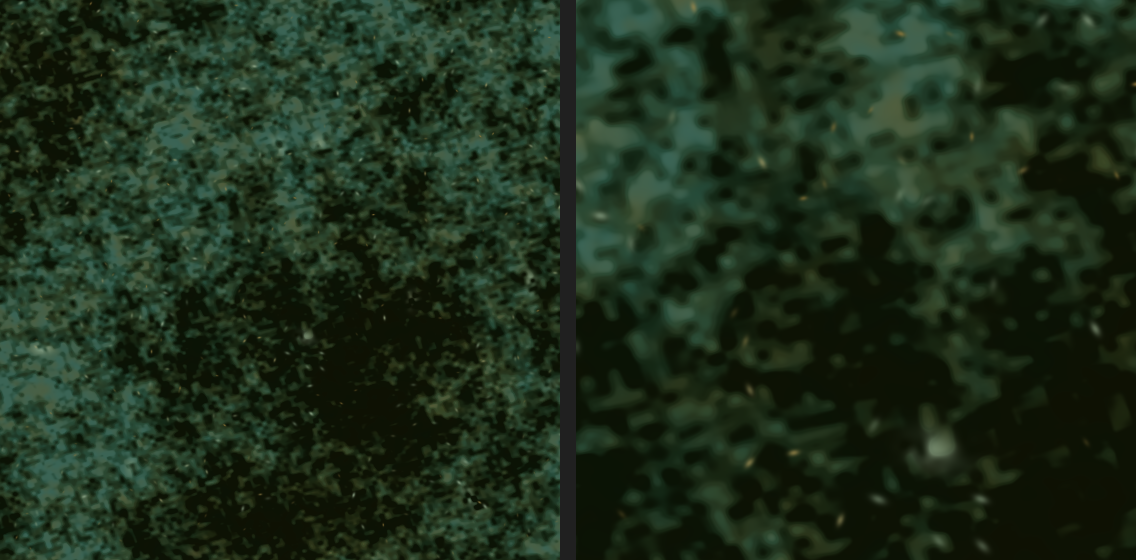
Left, the full canvas; right, a detail of the centre.
Write a WebGL 2 fragment shader that draws this texture.

```glsl
#version 300 es
precision highp float;
// Dark mossy stone: rotated layers of value noise add up to one tone value,
// which is spread evenly and read through a five-step green ramp.
// Broad stains darken and warm it; cellular specks add pale mineral glints.

uniform vec2 u_resolution;
out vec4 outColor;

const vec3 PEAT   = vec3(0.045, 0.072, 0.018);
const vec3 MOSS   = vec3(0.090, 0.148, 0.070);
const vec3 LEAF   = vec3(0.145, 0.212, 0.122);
const vec3 JADE   = vec3(0.182, 0.282, 0.182);
const vec3 LICHEN = vec3(0.285, 0.375, 0.270);
const vec3 OCHRE  = vec3(0.62, 0.50, 0.24);
const vec3 CHALK  = vec3(0.62, 0.72, 0.60);
const vec3 WARM_SHIFT = vec3(0.16, -0.04, -0.20); // relative hue swing

const float TONE_GAIN = 5.4;      // spreads summed noise evenly over 0..1
const float STAIN_DEPTH = 0.50;
const float SPECK_CELLS = 36.0;
const float SPECK_CHANCE = 0.26;
const float SPECK_SIZE = 0.0030;
const float GLINT_CELLS = 7.0;
const float GLINT_CHANCE = 0.22;
const float GLINT_SIZE = 0.012;

// Integer hash giving three values in 0..1
vec3 hash3(vec2 cell, float seed) {
  uvec3 v = uvec3(ivec3(vec3(cell, seed) + 4096.0));
  v = v * 1664525u + 1013904223u;
  v.x += v.y * v.z; v.y += v.z * v.x; v.z += v.x * v.y;
  v ^= v >> 16u;
  v.x += v.y * v.z; v.y += v.z * v.x; v.z += v.x * v.y;
  return vec3(v >> 8u) / 16777216.0;
}

// Value noise centred on zero, turned by its seed to hide the lattice
float noise(vec2 p, float cells, float seed) {
  float c = cos(seed * 1.3), s = sin(seed * 1.3);
  p = mat2(c, s, -s, c) * p * cells;
  vec2 i = floor(p), f = fract(p);
  f = f * f * (3.0 - 2.0 * f);
  float low  = mix(hash3(i, seed).x, hash3(i + vec2(1, 0), seed).x, f.x);
  float high = mix(hash3(i + vec2(0, 1), seed).x, hash3(i + vec2(1, 1), seed).x, f.x);
  return mix(low, high, f.y) - 0.5;
}

float blot(vec2 p, vec2 centre, vec2 radius) {
  vec2 d = (p - centre) / radius;
  return exp(-dot(d, d));
}

vec3 ramp(float t) {
  vec3 c = mix(PEAT, MOSS, smoothstep(0.10, 0.33, t));
  c = mix(c, LEAF, smoothstep(0.33, 0.62, t));
  c = mix(c, JADE, smoothstep(0.62, 0.86, t));
  return mix(c, LICHEN, smoothstep(0.86, 0.99, t));
}

// Lays scattered soft flakes over a base colour, one per chosen cell
vec3 addFlakes(vec3 base, vec2 p, float cells, float chance, float size,
               float rough, float seed) {
  vec2 home = floor(p * cells);
  for (int y = -1; y <= 1; y++)
  for (int x = -1; x <= 1; x++) {
    vec2 cell = home + vec2(x, y);
    vec3 place = hash3(cell, seed), look = hash3(cell, seed + 1.0);
    if (place.z > chance) continue;
    vec2 d = p - (cell + place.xy) / cells;
    float angle = look.x * 3.14159;
    d = mat2(cos(angle), -sin(angle), sin(angle), cos(angle)) * d;
    d /= size * mix(0.55, 1.2, look.y) * vec2(1.35, 0.75);
    float cover = exp(-dot(d, d)) * mix(0.25, 0.85, look.z * look.z);
    cover *= clamp(0.65 + rough, 0.0, 1.0);
    base = mix(base, mix(OCHRE, CHALK, smoothstep(0.2, 0.8, look.y)), cover);
  }
  return base;
}

void main() {
  vec2 p = gl_FragCoord.xy / min(u_resolution.x, u_resolution.y);

  // Slight warp frays the patches; a mild squash lays grain sideways
  vec2 warp = vec2(noise(p, 22.0, 1.0), noise(p, 22.0, 2.0));
  vec2 q = p + 0.02 * warp;
  vec2 g = (p + 0.006 * warp) * vec2(0.92, 1.08);

  // Broad stains and patches
  float stain = blot(q, vec2(0.70, 0.32), vec2(0.17, 0.24))
              + 0.8 * blot(q, vec2(0.50, 0.06), vec2(0.22, 0.12))
              + 0.7 * blot(q, vec2(0.05, 0.84), vec2(0.20, 0.20));
  float patches = 0.45 * noise(q, 4.0, 3.0) + 0.50 * noise(q, 11.0, 4.0);

  // Grain from coarse clumps to fine crumbs
  float clumps = noise(g, 27.0, 5.0);
  float grain = noise(g, 62.0, 6.0);
  float crumbs = noise(g, 125.0, 7.0);
  float sum = patches + 0.50 * clumps + 0.75 * grain + 0.80 * crumbs
            + 0.12 - STAIN_DEPTH * stain;
  float tone = 1.0 / (1.0 + exp(-TONE_GAIN * sum));
  vec3 color = ramp(tone);

  // Teal in the open, olive and brown in stains and scattered clumps
  float warmth = 1.3 * stain - 0.45 - 1.2 * patches
               + 1.3 * noise(g, 38.0, 8.0) + 1.2 * noise(g, 90.0, 9.0);
  color *= 1.0 + WARM_SHIFT * clamp(warmth, -1.2, 1.2);

  // Small specks, then a few larger broken glints
  color = addFlakes(color, p, SPECK_CELLS, SPECK_CHANCE, SPECK_SIZE, 0.2, 20.0);
  color = addFlakes(color, p + 0.012 * warp, GLINT_CELLS, GLINT_CHANCE, GLINT_SIZE,
                    1.5 * (grain + crumbs) - 0.15, 30.0);
  outColor = vec4(color, 1.0);
}
```
